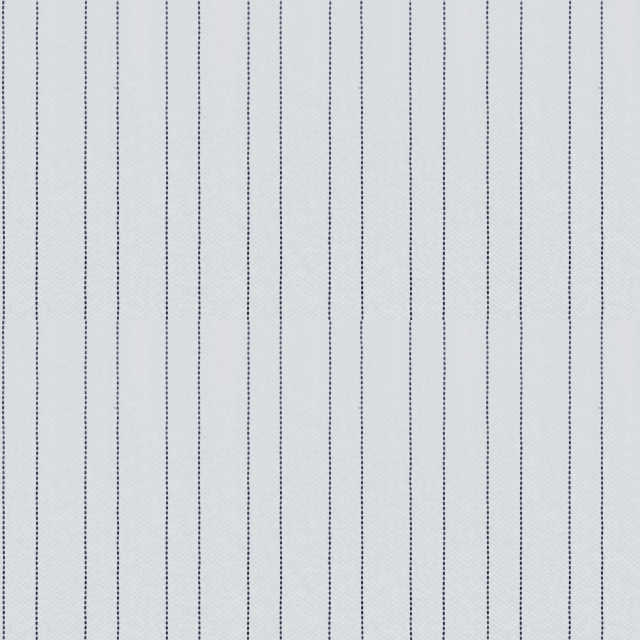
A three.js fragment shader for this texture:

```glsl
// Pale woven shirting with paired, dashed navy pinstripes.
varying vec2 vUv;

const vec2 TILE = vec2(0.7565, 0.5);   // cloth swatch that repeats
const float PITCH = 0.1272;            // distance between stripe pairs
const float FIRST = 0.0062;            // first stripe of a pair
const float GAP = 0.0511;              // spacing inside a pair
const float ROWS = 128.0;              // dashes up the canvas
const float COLUMNS = 200.0;           // warp threads across the canvas
const float TAU = 6.2831853;

const vec3 COOL_CLOTH = vec3(0.846, 0.867, 0.880);
const vec3 WARM_CLOTH = vec3(0.862, 0.868, 0.880);
const vec3 NAVY = vec3(0.13, 0.14, 0.22);
const vec3 FADED_NAVY = vec3(0.27, 0.27, 0.36);
const vec3 NUB_GREY = vec3(0.60, 0.62, 0.68);

float hash(vec2 p) {
  return fract(sin(dot(p, vec2(127.1, 311.7))) * 43758.5453);
}

float noise(vec2 p) {
  vec2 i = floor(p);
  vec2 f = fract(p);
  f = f * f * (3.0 - 2.0 * f);
  return mix(mix(hash(i), hash(i + vec2(1.0, 0.0)), f.x),
             mix(hash(i + vec2(0.0, 1.0)), hash(i + 1.0), f.x), f.y);
}

// Staggered thread crossings with uneven grain, centred on zero
float weave(vec2 p) {
  float crossing = cos(TAU * p.y * ROWS) * cos(0.5 * TAU * p.x * COLUMNS);
  float grain = noise(p * vec2(250.0, 300.0)) - 0.5;
  return 0.4 * crossing + 0.8 * grain;
}

// Ink coverage of one dashed stripe
float dashedStripe(vec2 p, float center, float id) {
  float lean = (hash(vec2(id, 3.0)) - 0.5) * 0.003 * p.y / TILE.y;
  float wobble = (noise(vec2(id * 7.0, p.y * 40.0)) - 0.5) * 0.0008;
  float row = p.y * ROWS + 0.3 * hash(vec2(id, 9.0));
  float strength = 0.82 + 0.18 * hash(vec2(id, floor(row)));
  float along = abs(fract(row) - 0.5);
  float dash = 1.0 - smoothstep(0.16, 0.46, along);
  float across = abs(p.x - center - lean - wobble);
  float taper = 0.0004 * smoothstep(0.1, 0.4, along);
  float body = 1.0 - smoothstep(0.0005, 0.0027, across + taper);
  return body * strength * mix(0.22, 1.0, dash);
}

// Both stripes of the nearest pair
float stripePair(vec2 p) {
  float pair = floor((p.x + 0.03) / PITCH);
  float left = FIRST + pair * PITCH;
  return max(dashedStripe(p, left, pair * 2.0),
             dashedStripe(p, left + GAP, pair * 2.0 + 1.0));
}

// Small slanted lint fleck
float nub(vec2 p, vec2 center) {
  vec2 q = p - center;
  q.y += 0.5 * q.x;
  return 1.0 - smoothstep(0.3, 1.0, length(q / vec2(0.0048, 0.0022)));
}

// Cloth tone: warm toward the top and inside the wide gaps
vec3 clothColor(vec2 p, float fade) {
  float phase = fract((p.x - FIRST - GAP) / PITCH);
  float wideGap = smoothstep(0.08, 0.22, phase) * (1.0 - smoothstep(0.38, 0.55, phase));
  float streak = noise(vec2(p.x * 75.0, p.y * 4.0)) - 0.5;
  float warmth = clamp(0.15 + 0.4 * fade + 0.3 * wideGap + 0.2 * streak, 0.0, 1.0);
  vec3 cloth = mix(COOL_CLOTH, WARM_CLOTH, warmth);
  return cloth + 0.006 * streak + weave(p) * mix(0.040, 0.018, fade);
}

void main() {
  vec2 p = mod(vUv, TILE);

  // Sharp at the foot of the swatch, softer and paler at its top
  float fade = smoothstep(0.02, TILE.y, p.y);
  vec3 color = clothColor(p, fade);

  // Pinstripes
  vec3 ink = mix(NAVY, FADED_NAVY, fade);
  color = mix(color, ink, stripePair(p));

  // Lint flecks beside two of the stripes
  for (int i = 0; i < 2; i++) {
    vec2 center = vec2(0.1805 + 3.0 * PITCH * float(i), 0.362);
    color = mix(color, NUB_GREY, 0.6 * nub(p, center));
  }

  gl_FragColor = vec4(color, 1.0);
}
```
